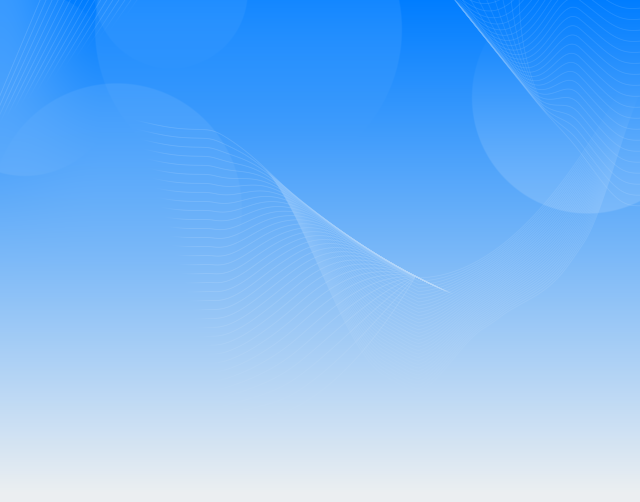
Write a WebGL 2 fragment shader that draws this background.

```glsl
#version 300 es
precision highp float;
// A blue-to-pale vertical gradient with soft translucent discs and woven nets
// of fine white strands. Each net blends one curve into another; the strands
// crowd together along a shared bright edge.

#define HEIGHT 6.02       // canvas height in working units, y runs downward
#define STRANDS 34        // strands in the large nets
#define STRAND_WIDTH 0.011
#define STRAND_ALPHA 0.125
#define GLOW_LIMIT 0.4    // brightest mix of white where strands gather
#define SKY_TOP vec3(0.0, 0.49, 1.0)
#define SKY_BOTTOM vec3(0.92, 0.935, 0.945)

uniform vec2 u_resolution;
out vec4 fragColor;

float pixel; // size of one pixel in working units

float disc(vec2 p, vec2 center, float radius) {
    return 1.0 - smoothstep(-pixel, pixel, length(p - center) - radius);
}

// Coverage of the zero line of a field, using its screen gradient
float strand(float field) {
    float slope = max(length(vec2(dFdx(field), dFdy(field))), 1e-5);
    float dist = abs(field) / slope * pixel;
    return 1.0 - smoothstep(0.0, max(STRAND_WIDTH, pixel), dist);
}

float softMax(float a, float b, float k) {
    return 0.5 * (a + b + sqrt((a - b) * (a - b) + k));
}

float falling(float a, float b, float x) {
    return 1.0 - smoothstep(a, b, x);
}

// Long descending edge shared by the wave and the valley
float slopeEdge(float x) {
    float d = x - 3.0;
    return 1.87 + 0.935 * d - 0.105 * d * d;
}

// Wavy strands on the left that gather along the slope
float waveField(vec2 p, float t) {
    float top = softMax(1.45, slopeEdge(p.x), 0.02);
    float low = max(p.x - 2.9, 0.0);
    float bottom = max(5.05 - 0.4 * low * low, top);
    float reach = max(p.x - 2.56, 0.0) / 1.34;
    float crowd = pow(t, 1.0 + 2.5 * reach * reach);
    float sag = 0.08 * sin((p.x - 1.7) * 2.8) * falling(2.6, 3.6, p.x);
    return p.y - mix(top, bottom, crowd) - sag;
}

// U-shaped strands that drop from the slope and climb to the right
float valleyField(vec2 p, float t) {
    float climb = max(p.x - 5.0, 0.0);
    float top = min(slopeEdge(p.x), 3.33 - 0.38 * climb * climb);
    float depth = 1.4 * smoothstep(3.15, 4.6, p.x)
                - 0.55 * smoothstep(4.9, 5.8, p.x)
                + 0.25 * smoothstep(6.0, 6.8, p.x)
                - 0.6 * smoothstep(7.0, 7.7, p.x);
    return p.y - top - depth * t;
}

// Rippled strands in the upper right corner
float cornerField(vec2 p, float t) {
    float edge = -softMax(-2.5, -1.25 * (p.x - 5.45), 0.06);
    float reach = max(6.95 - p.x, 0.0);
    float crowd = pow(t, 1.0 + 3.5 * reach * reach);
    float ripple = 0.04 * sin(p.x * 5.0 + 2.0) * smoothstep(6.2, 7.0, p.x);
    return p.y - mix(edge, -1.9, crowd) - ripple;
}

// Steep strands that narrow into the corner edge
float steepField(vec2 p, float t) {
    float spread = 0.8 * pow(max(1.0 - p.y / 1.5, 0.0), 1.5);
    return p.x - 5.45 - 0.8 * p.y - spread * t;
}

void main() {
    pixel = HEIGHT / u_resolution.y;
    vec2 p = vec2(gl_FragCoord.x, u_resolution.y - gl_FragCoord.y) * pixel;
    vec3 color = mix(SKY_TOP, SKY_BOTTOM, clamp(p.y / 5.9, 0.0, 1.0));

    // Translucent discs, each fading to one side
    float veil = 0.075 * disc(p, vec2(2.98, 0.35), 1.84) * falling(0.2, 1.8, p.y);
    veil += 0.05 * disc(p, vec2(2.05, -0.1), 0.92) * falling(0.0, 1.1, p.y);
    veil += 0.075 * disc(p, vec2(1.4, 2.5), 1.5) * falling(1.2, 3.4, p.y)
          * smoothstep(-0.4, 1.2, p.x);
    veil += mix(0.22, 0.07, clamp(p.y / 2.1, 0.0, 1.0))
          * disc(p, vec2(0.3, 1.0), 1.11) * falling(0.0, 1.25, p.x);
    veil += 0.14 * disc(p, vec2(7.05, 1.17), 1.39) * smoothstep(-0.1, 2.4, p.y);
    color = mix(color, vec3(1.0), veil);

    // Where each net is visible
    float left = 1.62 + 0.3 * (p.y - 1.55);
    float waveFade = smoothstep(left, left + 0.35, p.x) * falling(4.9, 5.45, p.x)
                   * falling(3.2, 5.3, p.y);
    float valleyFade = smoothstep(3.15, 3.6, p.x) * falling(3.2, 5.0, p.y)
                     * smoothstep(0.95, 2.4, p.y) * 0.75;
    float cornerFade = smoothstep(5.4, 5.6, p.x) * 0.8;
    float steepFade = falling(0.9, 1.45, p.y) * 0.7;
    float rayEnd = 1.5 - 0.85 * p.x;
    float rayFade = falling(rayEnd - 0.3, rayEnd, p.y);

    // Accumulate the strands of all nets
    float light = 0.0;
    for (int i = 0; i < STRANDS; i++) {
        float t = max(float(i) / float(STRANDS - 1), 0.001);
        light += strand(waveField(p, t)) * waveFade;
        light += strand(cornerField(p, t)) * cornerFade;
        light += strand(valleyField(p, t)) * valleyFade;
        if (i % 2 == 0)
            light += strand(p.x - 0.48 - 1.2 * t + p.y * (0.42 + 0.3 * t)) * rayFade;
        if (i % 4 == 0) light += strand(steepField(p, t)) * steepFade;
    }
    float glow = GLOW_LIMIT * (1.0 - exp(-light * STRAND_ALPHA / GLOW_LIMIT));
    fragColor = vec4(mix(color, vec3(1.0), glow), 1.0);
}
```
